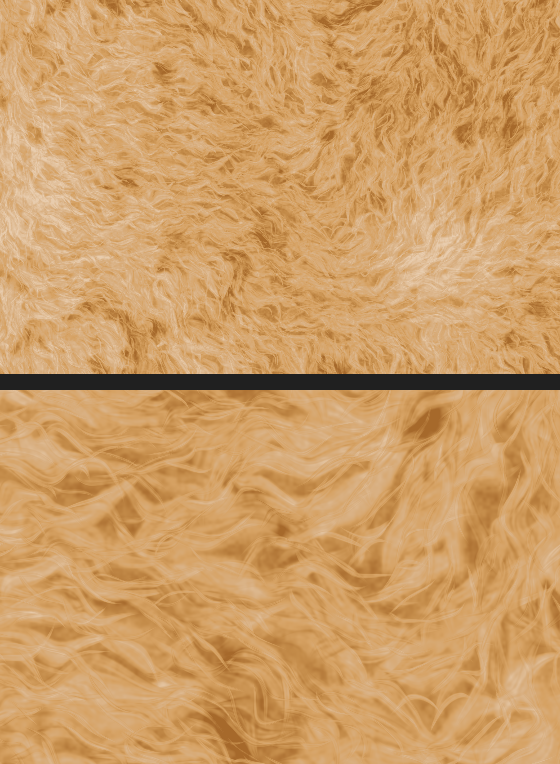
Top: the whole. Bottom: its middle third, enlarged.
Write a WebGL 2 fragment shader that draws this texture.

```glsl
#version 300 es
precision highp float;

uniform vec2 u_resolution;
out vec4 fragColor;

float hash(vec2 p) {
  return fract(sin(dot(p, vec2(127.1, 311.7))) * 43758.5453);
}

float noise(vec2 p) {
  vec2 i = floor(p), f = fract(p);
  f = f * f * (3.0 - 2.0 * f);
  vec2 e = vec2(1.0, 0.0);
  return mix(mix(hash(i), hash(i + e.xy), f.x),
             mix(hash(i + e.yx), hash(i + e.xx), f.x), f.y);
}

float fbm(vec2 p) {
  float sum = 0.0, amp = 0.5;
  for (int i = 0; i < 4; i++) {
    sum += amp * noise(p);
    p = mat2(1.6, 1.2, -1.2, 1.6) * p + 7.3;
    amp *= 0.5;
  }
  return sum;
}

float blob(vec2 p, vec2 center, vec2 size) {
  vec2 d = (p - center) / size;
  return exp(-dot(d, d));
}

// Broad drift between pale cream and deep honey
float regionTone(vec2 p) {
  float tone = 0.56 + 0.4 * (fbm(p * 3.5 + 2.0) - 0.47);
  tone += 0.2 * blob(p, vec2(0.1, 0.5), vec2(0.4, 0.6));
  tone += 0.2 * blob(p, vec2(1.13, 0.35), vec2(0.28, 0.22));
  tone -= 0.17 * blob(p, vec2(1.15, 0.82), vec2(0.35, 0.2));
  tone -= 0.09 * blob(p, vec2(0.75, 0.15), vec2(0.25, 0.25));
  return tone;
}

// Direction of growth: diagonal on the left, fanning out on the right
float flowAngle(vec2 p) {
  vec2 away = p - vec2(0.92, 0.3);
  vec2 fan = away / (length(away) + 0.1);
  vec2 dir = mix(vec2(0.8, -0.6), fan, smoothstep(0.65, 1.1, p.x));
  return atan(dir.y, dir.x) + 2.0 * (noise(p * 5.0 + 4.0) - 0.5);
}

// One curved tapering lock: x is relative tone, y is coverage
vec2 lock(vec2 q, float len, float wid, float bend, float seed) {
  float s = q.x / len;
  float y = q.y - bend * len * s * s - 0.3 * wid * sin(5.0 * s + 40.0 * seed);
  float taper = wid * (1.1 - s * s) * (1.0 - 0.3 * s);
  float across = y / max(taper, 0.0001);
  float cover = (1.0 - smoothstep(0.5, 1.0, abs(across)))
              * (1.0 - smoothstep(0.55, 1.0, abs(s)));
  float strands = noise(vec2(s * 2.5 + seed * 90.0, across * 4.0 + seed * 50.0)) - 0.5;
  float round = 0.32 * (1.0 - across * across) - 0.22;
  return vec2(round + 0.32 * strands + 0.08 * s, cover);
}

// Scatters locks over a jittered grid and lays them over the tone below
float lockLayer(float tone, vec2 p, float region, float cell, float wid,
                float opacity, float contrast, float seed) {
  vec2 home = floor(p / cell);
  for (int j = -2; j <= 2; j++) {
    for (int i = -2; i <= 2; i++) {
      vec2 id = home + vec2(i, j);
      vec2 key = id + seed * 17.0;
      vec2 jitter = vec2(hash(key), hash(key + 31.7));
      vec2 center = (id + 0.1 + 0.8 * jitter) * cell;
      vec2 d = p - center;
      float r = hash(key + 73.1);
      float len = cell * mix(0.8, 1.45, r);
      if (dot(d, d) > 1.6 * len * len) continue;
      float a = flowAngle(center) + 1.1 * (hash(key + 11.9) - 0.5);
      float c = cos(a), s = sin(a);
      vec2 q = vec2(c * d.x + s * d.y, c * d.y - s * d.x);
      float bend = 1.1 * (hash(key + 53.3) - 0.5);
      vec2 k = lock(q, len, wid * mix(0.7, 1.3, jitter.x), bend, r);
      float lockTone = region + contrast * (k.x + 0.34 * (jitter.y - 0.5));
      tone = mix(tone, lockTone, k.y * opacity);
    }
  }
  return tone;
}

vec3 woolColor(float t) {
  vec3 col = mix(vec3(0.65, 0.41, 0.17), vec3(0.77, 0.55, 0.29), clamp(t / 0.25, 0.0, 1.0));
  col = mix(col, vec3(0.84, 0.635, 0.39), clamp((t - 0.25) / 0.2, 0.0, 1.0));
  col = mix(col, vec3(0.85, 0.69, 0.51), clamp((t - 0.45) / 0.25, 0.0, 1.0));
  return mix(col, vec3(0.91, 0.8, 0.68), clamp((t - 0.7) / 0.35, 0.0, 1.0));
}

void main() {
  vec2 p = gl_FragCoord.xy / u_resolution.y;
  float region = regionTone(p);

  // Wavy curl shared by neighbouring locks
  vec2 curl = vec2(noise(p * 22.0), noise(p * 22.0 + 19.0)) - 0.5;
  vec2 w = p + 0.022 * curl;

  // Undercoat, then locks from coarse to fine
  float tone = region - 0.3 + 0.3 * (fbm(p * 40.0) - 0.47);
  float smoothArea = blob(p, vec2(1.1, 0.3), vec2(0.35, 0.3));
  tone = lockLayer(tone, w, region, 0.085, 0.021, 0.85, 1.0, 1.0);
  tone = lockLayer(tone, w, region, 0.052, 0.0125, 0.8, 1.1, 2.0);
  tone = lockLayer(tone, w, region, 0.034, 0.0075, 0.7 - 0.4 * smoothArea, 1.2, 3.0);
  tone = lockLayer(tone, w, region + 0.04, 0.026, 0.0028, 0.45, 1.3, 4.0);

  // Shadowed partings and fine frizz
  float parting = smoothstep(0.56, 0.76, fbm(w * 11.0 + 5.0));
  tone -= 0.32 * parting * (1.0 - 0.5 * smoothArea);
  tone += 0.16 * (noise(w * 150.0) - 0.5) + 0.1 * (noise(p * 290.0) - 0.5);

  fragColor = vec4(woolColor(tone), 1.0);
}
```
